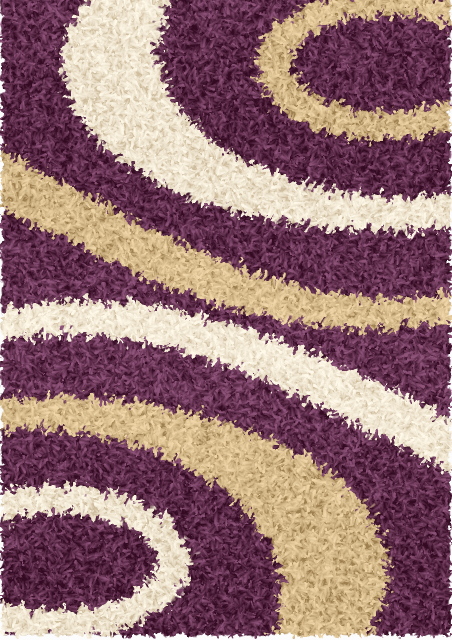
Give the GLSL for this texture, as a Shadertoy shader.

```glsl
// Shaggy violet rug with sweeping cream and gold curves, woven from scattered fibres.

// Lengths are fractions of the canvas height.
const float CELL = 0.0082;          // spacing of the fibres
const float FIBRE_WIDTH = 0.0021;
const float FIBRE_REACH = 0.0058;   // half length of a fibre
const float EDGE_WOBBLE = 0.0026;
const float RIM = 0.0022;
const float BOTTOM_RIM = 0.007;
const float EDGE_SOFT = 0.001;
const int SAMPLES = 2;              // supersampling per axis

const vec3 VIOLET_SHADE = vec3(0.20, 0.04, 0.13);
const vec3 VIOLET_LIGHT = vec3(0.56, 0.33, 0.48);
const vec3 GOLD_SHADE = vec3(0.62, 0.50, 0.31);
const vec3 GOLD_LIGHT = vec3(0.94, 0.84, 0.66);
const vec3 CREAM_SHADE = vec3(0.81, 0.74, 0.62);
const vec3 CREAM_LIGHT = vec3(1.0, 0.975, 0.915);
const vec3 FLOOR = vec3(0.99);

vec4 hash4(vec2 p) {
    vec4 q = fract(p.xyxy * vec4(0.1031, 0.1030, 0.0973, 0.1099));
    q += dot(q, q.wzxy + 33.33);
    return fract((q.xxyz + q.yzzw) * q.zywx);
}

// Positive inside the ellipse.
float ellipse(vec2 p, vec2 centre, vec2 radius) {
    return (1.0 - length((p - centre) / radius)) * min(radius.x, radius.y);
}

// Positive below a cosine curve with its crest at the given point.
float below(vec2 p, vec2 crest, float halfPeriod, float amplitude) {
    float bend = cos(3.14159 * (p.x - crest.x) / halfPeriod) - 1.0;
    return p.y - crest.y - amplitude * bend;
}

float band(float outer, float inner) {
    return smoothstep(-EDGE_SOFT, EDGE_SOFT, min(outer, -inner));
}

// Coverage of the cream (x) and gold (y) yarn; y runs downwards.
vec2 pattern(vec2 p) {
    float creamArc = band(ellipse(p, vec2(0.599, 0.098), vec2(0.501, 0.262)),
                          ellipse(p, vec2(0.638, 0.072), vec2(0.391, 0.236)));
    float creamWave = band(below(p, vec2(0.130, 0.470), 1.172, -0.193),
                           below(p, vec2(0.104, 0.523), 0.9375, -0.150));
    float creamRing = band(ellipse(p, vec2(0.091, 0.878), vec2(0.206, 0.120)),
                           ellipse(p, vec2(0.091, 0.878), vec2(0.154, 0.0755)));
    float goldRing = band(ellipse(p, vec2(0.599, 0.102), vec2(0.199, 0.115)),
                          ellipse(p, vec2(0.605, 0.098), vec2(0.150, 0.0755)));
    float goldWave = band(below(p, vec2(0.612, 0.465), 0.964, 0.163),
                          below(p, vec2(0.573, 0.514), 0.964, 0.143));
    float goldArc = band(ellipse(p, vec2(0.078, 0.895), vec2(0.530, 0.275)),
                         ellipse(p, vec2(0.039, 0.931), vec2(0.400, 0.260)));
    return vec2(max(creamArc, max(creamWave, creamRing)),
                max(goldRing, max(goldWave, goldArc)));
}

// Layered sines that make the yarn borders uneven.
vec2 wobble(vec2 p) {
    return EDGE_WOBBLE * (sin(p.yx * vec2(163.0, 191.0) + 2.0 * sin(p * 87.0))
                        + 0.6 * sin(p.yx * 377.0 + p * 241.0));
}

// Topmost fibre at p: root position (xy) and brightness (z).
vec3 topFibre(vec2 p) {
    vec2 home = floor(p / CELL);
    float bestScore = -1e5;
    vec3 best = vec3(p, 0.0);
    for (int layer = 0; layer < 2; layer++)
    for (int j = -1; j <= 1; j++)
    for (int i = -1; i <= 1; i++) {
        vec2 cell = home + vec2(i, j);
        vec4 rnd = hash4(cell + 17.0 + 211.0 * float(layer));
        float angle = 6.28318 * rnd.z;
        vec2 dir = vec2(cos(angle), sin(angle));
        vec2 rel = p - (cell + rnd.xy) * CELL;
        float along = clamp(dot(rel, dir), -FIBRE_REACH, FIBRE_REACH);
        float gap = length(rel - dir * along) / FIBRE_WIDTH;
        float score = rnd.w - gap;
        if (score > bestScore) {
            bestScore = score;
            float tone = fract(rnd.w * 7.31 + rnd.x * 3.17);
            float light = 0.16 + 0.68 * tone + 0.20 * along / FIBRE_REACH
                        + 0.20 * rnd.w - 0.28 * min(gap, 1.5);
            best = vec3(p - rel - dir * FIBRE_REACH, light);
        }
    }
    return best;
}

vec3 rug(vec2 p, float aspect) {
    vec3 fibre = topFibre(p);
    vec2 root = fibre.xy + wobble(p);
    vec2 yarn = pattern(root);
    float light = clamp(fibre.z + 0.07 * sin(p.y * 9.0 - 3.4), 0.0, 1.0);

    vec3 colour = mix(VIOLET_SHADE, VIOLET_LIGHT, light);
    colour = mix(colour, mix(GOLD_SHADE, GOLD_LIGHT, sqrt(light)), yarn.y);
    colour = mix(colour, mix(CREAM_SHADE, CREAM_LIGHT, sqrt(light)), yarn.x);

    // Frayed outer rim.
    vec2 fray = mix(p, root, 0.4);
    float side = min(fray.x, aspect - fray.x) - RIM;
    float inside = min(side, 1.0 - BOTTOM_RIM - fray.y);
    return mix(FLOOR, colour, smoothstep(-EDGE_SOFT, EDGE_SOFT, inside));
}

void mainImage(out vec4 fragColor, in vec2 fragCoord) {
    float aspect = iResolution.x / iResolution.y;
    vec3 sum = vec3(0.0);
    for (int k = 0; k < SAMPLES * SAMPLES; k++) {
        vec2 shift = (vec2(k % SAMPLES, k / SAMPLES) + 0.5) / float(SAMPLES) - 0.5;
        vec2 p = (fragCoord + shift) / iResolution.y;
        sum += rug(vec2(p.x, 1.0 - p.y), aspect);
    }
    fragColor = vec4(sum / float(SAMPLES * SAMPLES), 1.0);
}
```
